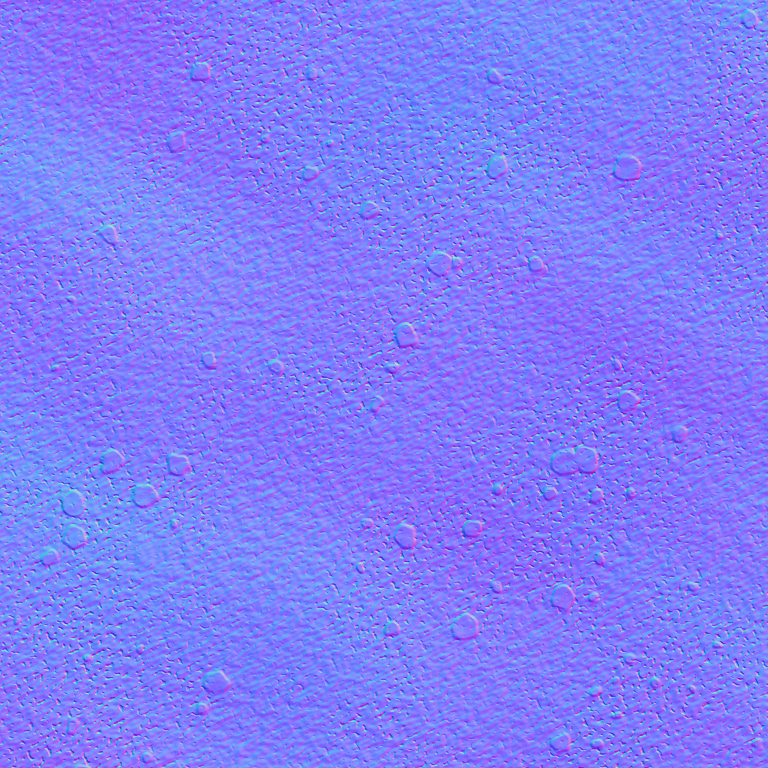
Give the GLSL for this texture map, as a Shadertoy shader.

```glsl
// Tangent-space normal map of a rough plaster-like skin: fine slanted grain,
// patches of sharp pits, scattered raised chips and a broad uneven swell.
// A height field is built from gradient noise, then differenced into normals.

const vec2  GRAIN_FREQ  = vec2(112.0, 185.0); // cells per canvas, along and across
const vec2  GRAIN_DIR   = vec2(0.90, 0.43);   // direction the grains lie in
const float GRAIN_SLOPE = 0.21;
const float LUMP_SLOPE  = 0.13;
const float PIT_SLOPE   = 0.40;
const float CHIP_FREQ   = 24.0;
const float CHIP_SHARE  = 0.30;
const float CHIP_HEIGHT = 0.055;
const float SWELL_TILT  = 0.30;
const float SIDE_TILT   = 0.16;
const float SLOPE_STEP  = 0.0016;             // difference distance in canvas units

// Integer hash of a lattice cell, two values in 0..1
vec2 hash2(vec2 cell) {
    uvec2 k = uvec2(ivec2(cell) + 32768);
    uint h = k.x * 1597334677u ^ k.y * 3812015801u;
    h = (h ^ (h >> 15)) * 2246822519u;
    h = (h ^ (h >> 13)) * 3266489917u;
    h ^= h >> 16;
    return vec2(h & 65535u, h >> 16) / 65535.0;
}

float cornerRamp(vec2 cell, vec2 offset) {
    float angle = 6.28318 * hash2(cell).x;
    return dot(vec2(cos(angle), sin(angle)), offset);
}

float gradientNoise(vec2 p) {
    vec2 i = floor(p), f = p - i;
    vec2 w = f * f * f * (f * (f * 6.0 - 15.0) + 10.0);
    vec2 e = vec2(1.0, 0.0);
    float low  = mix(cornerRamp(i, f), cornerRamp(i + e, f - e), w.x);
    float high = mix(cornerRamp(i + e.yx, f - e.yx),
                     cornerRamp(i + e.xx, f - e.xx), w.x);
    return mix(low, high, w.y);
}

// Where the skin is broken up: 0 smooth, 1 rough
float roughPatch(vec2 p) {
    float n = gradientNoise(p * 4.5 + 31.0) + 0.7 * gradientNoise(p * 13.0 + 57.0);
    return smoothstep(-0.35, 0.45, n);
}

// Raised irregular discs, clustered in the rough patches
float chips(vec2 p) {
    vec2 q = p * CHIP_FREQ;
    q += 0.16 * vec2(gradientNoise(q * 2.3 + 11.0), gradientNoise(q * 2.3 + 43.0));
    vec2 home = floor(q);
    float cover = 0.0;
    for (int y = -1; y <= 1; y++)
    for (int x = -1; x <= 1; x++) {
        vec2 cell = home + vec2(x, y);
        vec2 kind = hash2(cell + 500.0);
        vec2 centre = cell + 0.2 + 0.6 * hash2(cell + 900.0);
        float present = step(kind.x, CHIP_SHARE * roughPatch(centre / CHIP_FREQ));
        float radius = mix(0.12, 0.42, kind.y * kind.y);
        float disc = 1.0 - smoothstep(radius - 0.07, radius + 0.05, length(q - centre));
        cover = max(cover, present * disc);
    }
    return cover;
}

float height(vec2 p, float rough) {
    vec2 across = vec2(-GRAIN_DIR.y, GRAIN_DIR.x);
    vec2 q = vec2(dot(p, GRAIN_DIR), dot(p, across)) * GRAIN_FREQ;
    float chip = chips(p);

    float grain = GRAIN_SLOPE * gradientNoise(q);
    float lumps = LUMP_SLOPE * 2.2 * gradientNoise(q * 0.45 + 17.0);
    float pits  = smoothstep(0.17, 0.50, gradientNoise(q * vec2(1.4, 1.05) + 71.0));
    pits *= PIT_SLOPE * mix(0.30, 1.0, rough);

    float fine = (grain - pits) * (1.0 - 0.65 * chip) + lumps;
    return fine / GRAIN_FREQ.y + CHIP_HEIGHT * chip / CHIP_FREQ;
}

// Slow leaning of the whole surface, in bands falling to the right
vec2 broadTilt(vec2 p) {
    vec2 band = vec2(p.x * 1.6, (p.y + 0.45 * p.x) * 3.6);
    float swell = gradientNoise(band + 5.3) + 0.45 * gradientNoise(band * 2.3 + 23.0);
    float side  = gradientNoise(p * vec2(3.0, 4.0) + 83.0);
    return vec2(-0.4, 1.0) * SWELL_TILT * swell + vec2(SIDE_TILT * side, 0.0);
}

void mainImage(out vec4 fragColor, in vec2 fragCoord) {
    vec2 p = fragCoord / iResolution.y;
    float rough = roughPatch(p);

    // Slopes from central differences of the height field
    vec2 e = vec2(0.5 * SLOPE_STEP, 0.0);
    vec2 slope = vec2(height(p + e, rough) - height(p - e, rough),
                      height(p + e.yx, rough) - height(p - e.yx, rough)) / SLOPE_STEP;

    // Pack the unit normal into colour
    vec3 normal = normalize(vec3(broadTilt(p) - slope, 1.0));
    fragColor = vec4(0.5 + 0.5 * normal, 1.0);
}
```
